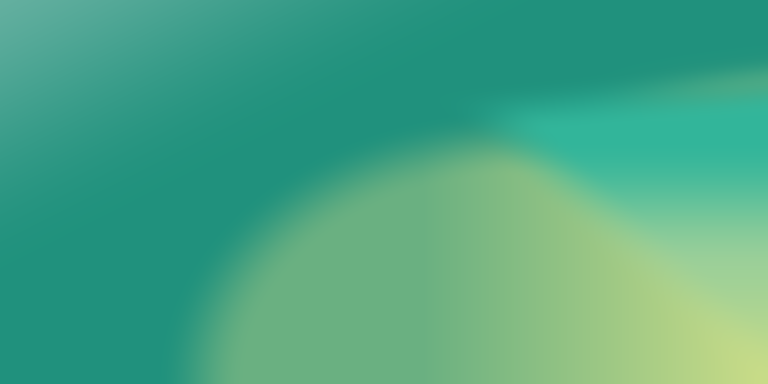
Reproduce this background procedurally as a Shadertoy shader.

```glsl
#define TEAL      vec3(0.125, 0.570, 0.490)
#define HAZE      vec3(0.430, 0.705, 0.645)
#define LEAF      vec3(0.415, 0.690, 0.505)
#define MINT      vec3(0.195, 0.710, 0.605)
#define PALE      vec3(0.600, 0.810, 0.600)
#define LIME      vec3(0.785, 0.860, 0.530)
#define HILL_POS  vec2(1.354, 0.0)
#define HILL_SIZE vec2(0.86, 0.65)
#define FOLD_TOP  vec2(1.302, 0.648)
#define FOLD_DIR  vec2(0.677, 0.736)

// Diagonal haze fading out from the upper left corner
vec3 sky(vec2 p) {
    float fade = p.x / 1.38 + (1.0 - p.y) / 0.70;
    return mix(HAZE, TEAL, smoothstep(-0.3, 1.05, fade));
}

// Vertical run of the right panel, from mint down to lime
vec3 panelColor(float y) {
    vec3 c = mix(PALE, MINT, smoothstep(0.30, 0.64, y));
    return mix(LIME, c, smoothstep(-0.05, 0.38, y));
}

void mainImage(out vec4 fragColor, in vec2 fragCoord) {
    // Height is 1; the layout is two units wide
    vec2 p = fragCoord / iResolution.xy * vec2(2.0, 1.0);
    vec3 color = sky(p);

    // Soft elliptical hill, warming to the right
    float radius = length((p - HILL_POS) / HILL_SIZE);
    float hill = 1.0 - smoothstep(0.83, 1.10, radius);
    vec3 hillColor = mix(LEAF, LIME, clamp((p.x - 1.1) / 0.88, 0.0, 1.0));
    color = mix(color, hillColor, hill);

    // Panel bounded by a diagonal fold and a gently rising top edge
    float fold = dot(p - FOLD_TOP, FOLD_DIR);
    float above = p.y - (0.727 + 0.1 * (p.x - 1.406));
    float panel = smoothstep(-0.06, 0.11, fold)
                * (1.0 - smoothstep(-0.075, 0.065, above));
    color = mix(color, panelColor(p.y), panel);

    // Leafy glow along the top edge near the right side
    float rim = exp(-pow(above / 0.045, 2.0)) * smoothstep(1.5, 2.0, p.x);
    color = mix(color, LEAF, 0.5 * rim);

    fragColor = vec4(color, 1.0);
}
```
